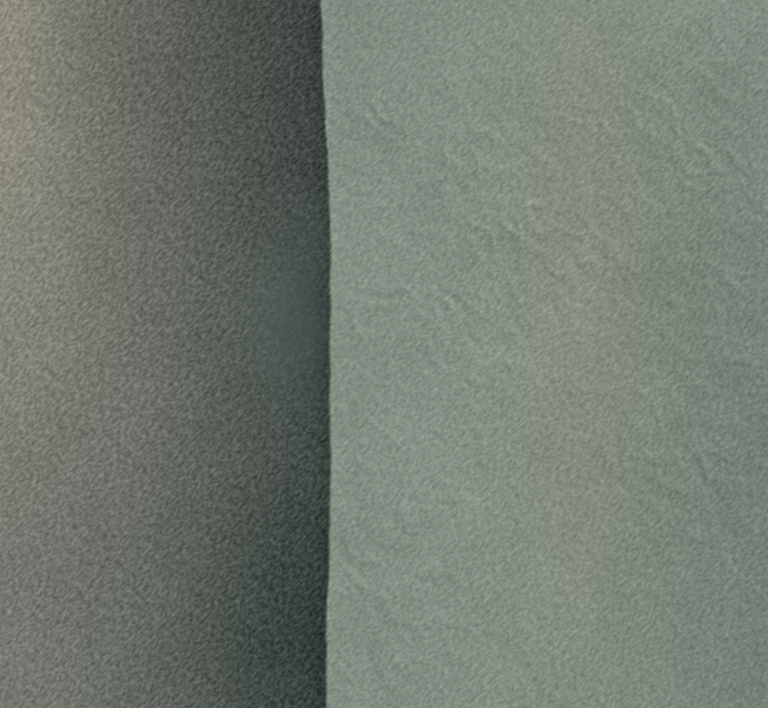
Reproduce this texture procedurally as a WebGL 2 fragment shader.

```glsl
#version 300 es
precision highp float;
// A pale grey-green sheet with faint creases, its torn edge standing over
// a rounded surface that falls into shadow. Smooth gradients give the form;
// rotated, stretched gradient noise gives the creases and the woven grain.

uniform vec2 u_resolution;
out vec4 fragColor;

vec2 latticeGradient(vec2 cell) {
    uvec2 q = uvec2(ivec2(cell)) * uvec2(1597u, 3571u);
    uint n = (q.x ^ q.y) * 74773u;
    n = (n ^ (n >> 15)) * 31337u;
    n ^= n >> 13;
    float angle = float(n & 4095u) * 6.28319 / 4096.0;
    return vec2(cos(angle), sin(angle));
}

float gradientNoise(vec2 p) {
    vec2 i = floor(p), f = p - i;
    vec2 w = f * f * f * (f * (f * 6.0 - 15.0) + 10.0);
    vec2 e = vec2(1.0, 0.0);
    float a = dot(latticeGradient(i), f);
    float b = dot(latticeGradient(i + e), f - e);
    float c = dot(latticeGradient(i + e.yx), f - e.yx);
    float d = dot(latticeGradient(i + 1.0), f - 1.0);
    return mix(mix(a, b, w.x), mix(c, d, w.x), w.y);
}

vec2 rotate(vec2 p, float angle) {
    float c = cos(angle), s = sin(angle);
    return vec2(c * p.x + s * p.y, c * p.y - s * p.x);
}

float blob(vec2 p, vec2 center, vec2 radius) {
    vec2 d = (p - center) / radius;
    return exp(-dot(d, d));
}

// Height of the creases: short thin ridges running down to the right.
float creaseHeight(vec2 p) {
    p += 0.016 * vec2(gradientNoise(p * 24.0), gradientNoise(p * 24.0 + 40.0));
    vec2 q = rotate(p, -0.75);
    float ridge = 1.0 - abs(gradientNoise(q * vec2(16.0, 27.0) + 7.0)) * 2.6;
    float broken = smoothstep(-0.15, 0.25, gradientNoise(p * 15.0 + 3.0));
    return pow(max(ridge, 0.0), 2.5) * broken + 0.8 * gradientNoise(q * vec2(24.0, 40.0));
}

// Where the creases gather on the sheet.
float creaseMask(vec2 uv) {
    float m = blob(uv, vec2(0.69, 0.68), vec2(0.09, 0.14));
    m += 0.6 * blob(uv, vec2(0.54, 0.80), vec2(0.10, 0.08));
    m += 0.6 * blob(uv, vec2(0.57, 0.56), vec2(0.10, 0.09));
    m += 0.7 * blob(uv, vec2(0.92, 0.80), vec2(0.09, 0.20));
    m += 0.7 * blob(uv, vec2(0.91, 0.36), vec2(0.09, 0.13));
    m += 0.7 * blob(uv, vec2(0.49, 0.20), vec2(0.09, 0.15));
    return 0.2 + 0.8 * min(m, 1.0);
}

// Fine slanted fibres, in two sizes.
float fibreGrain(vec2 p) {
    p += 0.003 * gradientNoise(p * 45.0);
    float coarse = gradientNoise(rotate(p, 0.95) * vec2(90.0, 165.0));
    float fine = gradientNoise(rotate(p, 0.7) * vec2(160.0, 260.0) + 19.0);
    return 0.8 * coarse + 1.1 * fine;
}

// Shaded surface on the left; t runs from 0 at the border to 1 at the edge.
vec3 shadedSide(vec2 uv, float t) {
    vec3 lit = mix(vec3(0.45, 0.465, 0.435), vec3(0.505, 0.51, 0.47), smoothstep(0.0, 0.6, uv.y));
    vec3 color = mix(lit, vec3(0.25, 0.28, 0.265), pow(t, 1.45));
    color += vec3(0.05, 0.04, 0.025) * blob(uv, vec2(0.0, 0.92), vec2(0.08, 0.30));
    color -= 0.04 * blob(uv, vec2(0.25, 1.0), vec2(0.15, 0.30));
    color -= vec3(0.055, 0.045, 0.045) * blob(uv, vec2(0.36, 0.12), vec2(0.10, 0.20));
    color += vec3(0.005, 0.02, 0.02) * blob(uv, vec2(0.38, 0.55), vec2(0.09, 0.13));
    return color - 0.025 * smoothstep(0.93, 1.0, t);
}

// Evenly lit sheet on the right, warmer along a broad band.
vec3 paleSheet(vec2 uv) {
    vec3 color = vec3(0.502, 0.545, 0.503);
    color += 0.018 * blob(uv, vec2(0.56, 0.45), vec2(0.16, 0.60));
    color += vec3(0.022, 0.006, 0.0) * blob(uv, vec2(0.76, 0.55), vec2(0.10, 0.55));
    color -= vec3(0.04, 0.035, 0.035) * blob(uv, vec2(1.0, 0.20), vec2(0.18, 0.40));
    color -= 0.015 * blob(uv, vec2(0.95, 0.65), vec2(0.13, 0.25));
    color += 0.025 * blob(uv, vec2(0.97, 1.0), vec2(0.15, 0.06));
    return color;
}

void main() {
    vec2 uv = gl_FragCoord.xy / u_resolution;
    vec2 p = uv * vec2(1.085, 1.0);

    // Nearly upright border, leaning left at the top and slightly ragged
    float edge = 0.430 - 0.012 * smoothstep(0.65, 1.0, uv.y);
    edge -= 0.005 * smoothstep(0.30, 0.10, uv.y);
    edge += 0.003 * gradientNoise(vec2(3.0, uv.y * 13.0))
          + 0.001 * gradientNoise(vec2(8.5, uv.y * 48.0));
    float side = uv.x - edge;
    float onSheet = smoothstep(-0.003, 0.003, side);

    // Sheet with creases lit from the upper right
    float relief = creaseHeight(p) - creaseHeight(p + vec2(0.004, 0.006));
    vec3 sheet = paleSheet(uv) + 0.07 * clamp(relief, -0.5, 1.1) * creaseMask(uv);
    sheet += 0.02 * exp(-max(side, 0.0) * 90.0);
    vec3 color = mix(shadedSide(uv, clamp(uv.x / edge, 0.0, 1.0)), sheet, onSheet);

    // Soft mottling, then grain that fades in the smooth shadow patch
    color += 0.018 * gradientNoise(p * 7.0) + 0.018 * gradientNoise(p * 19.0 + 5.0);
    float smoothPatch = blob(uv, vec2(0.385, 0.55), vec2(0.06, 0.11)) * (1.0 - onSheet);
    float grainAmount = mix(0.095, 0.072, onSheet) * (1.0 - 0.7 * smoothPatch);
    color += grainAmount * fibreGrain(p) * vec3(1.0, 1.0, 0.97);
    fragColor = vec4(clamp(color, 0.0, 1.0), 1.0);
}
```
